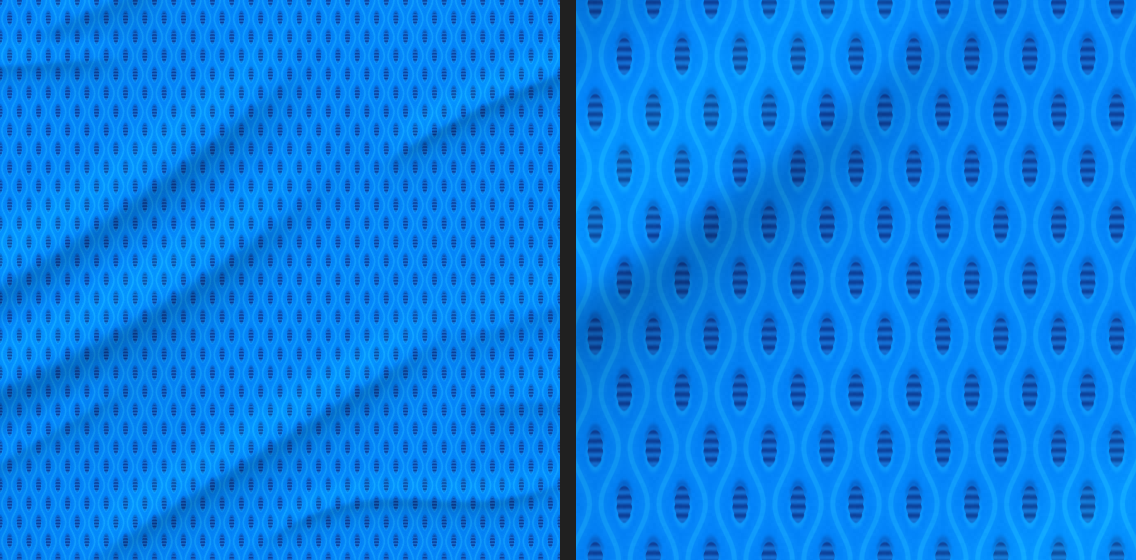
Left: the whole. Right: its middle third, enlarged.
Write a WebGL 1 fragment shader that draws this pattern.

```glsl
precision highp float;
// Draped blue mesh fabric: wavy raised ribs around staggered, ribbed oval holes.

uniform vec2 u_resolution;

const float TAU = 6.2831853;
const vec2 REPEATS = vec2(29.0, 15.0);
const vec2 HOLE_RADII = vec2(0.0047, 0.0110);
const float RIB_SWING = 0.30;
const float RIB_HALF_WIDTH = 0.0016;

const vec3 CLOTH = vec3(0.01, 0.51, 0.975);
const vec3 RIB = vec3(0.07, 0.62, 0.985);
const vec3 HOLE_DARK = vec3(0.05, 0.22, 0.56);
const vec3 HOLE_LIGHT = vec3(0.09, 0.46, 0.86);

float hash(vec2 p) {
  vec3 q = fract(vec3(p.xyx) * 0.1031);
  q += dot(q, q.yzx + 33.33);
  return fract((q.x + q.y) * q.z);
}

float valueNoise(vec2 p) {
  vec2 i = floor(p);
  vec2 f = fract(p);
  f = f * f * (3.0 - 2.0 * f);
  float low = mix(hash(i), hash(i + vec2(1.0, 0.0)), f.x);
  float high = mix(hash(i + vec2(0.0, 1.0)), hash(i + vec2(1.0, 1.0)), f.x);
  return mix(low, high, f.y);
}

// Distance to the nearest wavy rib; neighbouring ribs mirror each other.
float ribDistance(vec2 cell) {
  float column = cell.x * 2.0;
  float side = 1.0 - 2.0 * mod(floor(column), 2.0);
  float phase = TAU * cell.y;
  float offset = fract(column) - 0.5 - RIB_SWING * side * cos(phase);
  float slope = RIB_SWING * TAU * sin(phase) * REPEATS.y / (2.0 * REPEATS.x);
  return abs(offset) / (2.0 * REPEATS.x * sqrt(1.0 + slope * slope));
}

// Position relative to the nearest hole centre on the staggered lattice.
vec2 holeOffset(vec2 cell) {
  vec2 even = fract(cell + 0.5) - 0.5;
  vec2 odd = fract(cell) - 0.5;
  return (abs(even.y) < 0.25 ? even : odd) / REPEATS;
}

vec3 paintHole(vec3 base, vec2 p, float pixel) {
  float band = p.y / HOLE_RADII.y * 2.0;
  float scallop = 0.88 + 0.12 * abs(sin(band * TAU * 0.5));
  vec2 radii = HOLE_RADII * vec2(scallop, 1.0);
  float d = (length(p / radii) - 1.0) * HOLE_RADII.x;

  // Lit lower lip and shaded upper lip
  float lip = exp(-pow((d - 0.0006) / 0.0010, 2.0));
  float facing = clamp(p.y / HOLE_RADII.y, -1.0, 1.0);
  vec3 color = mix(base, RIB, lip * (0.35 - 0.35 * facing));
  color = mix(color, HOLE_DARK, lip * 0.35 * max(facing, 0.0));

  // Four stacked bands, each dark at its top
  float shadow = 0.5 + 0.5 * cos(TAU * (band - 0.75));
  vec3 inside = mix(HOLE_LIGHT, HOLE_DARK, 0.15 + 0.8 * shadow);
  float edge = max(pixel * 0.7, 0.0004);
  return mix(color, inside, 0.92 * (1.0 - smoothstep(-edge, edge, d)));
}

// Fold from a to b: bright above the crease, shaded below it.
float fold(vec2 p, vec2 a, vec2 b, float bow, float wave, float width, float depth) {
  float t = clamp((p.x - a.x) / (b.x - a.x), 0.0, 1.0);
  float crease = mix(a.y, b.y, t) + bow * 4.0 * t * (1.0 - t) + wave * sin(TAU * t);
  float slope = (b.y - a.y) / (b.x - a.x);
  float d = (crease - p.y) / (width * sqrt(1.0 + slope * slope));
  float shade = smoothstep(-0.6, 0.5, d) * exp(-max(d, 0.0) * 0.9);
  float light = exp(-pow((d + 1.5) / 1.1, 2.0));
  float ends = smoothstep(0.0, 0.22, t) * (1.0 - smoothstep(0.70, 1.0, t));
  return depth * ends * (0.4 * light - shade);
}

float drape(vec2 p) {
  float s = 0.0;
  s += fold(p, vec2(-0.20, 0.38), vec2(0.60, 0.93), -0.045, 0.0, 0.040, 0.27);
  s += fold(p, vec2(-0.20, 0.23), vec2(0.64, 0.72), -0.065, 0.0, 0.042, 0.29);
  s += fold(p, vec2(0.10, -0.04), vec2(0.88, 0.45), 0.0, 0.0, 0.030, 0.27);
  s += fold(p, vec2(0.42, 0.00), vec2(1.10, 0.18), 0.015, 0.034, 0.018, 0.24);
  s += fold(p, vec2(0.66, 0.69), vec2(1.12, 0.90), 0.025, 0.0, 0.022, 0.27);
  s += fold(p, vec2(-0.16, 0.87), vec2(0.26, 0.895), 0.0, 0.0, 0.018, 0.19);
  s += fold(p, vec2(-0.12, 0.10), vec2(0.26, 0.32), 0.0, 0.0, 0.020, 0.15);
  s += fold(p, vec2(0.78, 0.37), vec2(1.20, 0.53), 0.0, 0.0, 0.032, 0.14);
  s += fold(p, vec2(0.82, 0.27), vec2(1.15, 0.29), 0.0, 0.0, 0.030, 0.13);
  s += fold(p, vec2(0.05, 0.93), vec2(0.32, 1.04), 0.0, 0.0, 0.030, 0.17);
  return s + 0.04 * (valueNoise(p * 4.0) - 0.5);
}

void main() {
  vec2 uv = gl_FragCoord.xy / u_resolution.xy;
  float pixel = 1.0 / min(u_resolution.x, u_resolution.y);
  vec2 cell = uv * REPEATS;

  // Raised ribs with a faint halo
  float d = ribDistance(cell);
  float soft = max(pixel * 0.7, 0.0007);
  float rib = 1.0 - smoothstep(RIB_HALF_WIDTH - soft, RIB_HALF_WIDTH + soft, d);
  float halo = exp(-pow(d / 0.0035, 2.0));
  vec3 color = mix(CLOTH, RIB, max(0.85 * rib, 0.30 * halo));
  color = paintHole(color, holeOffset(cell), pixel);

  // Drapery shading and fine grain
  float shade = drape(uv);
  color *= 1.0 + min(shade, 0.0);
  color += max(shade, 0.0) * vec3(0.02, 0.50, 0.20);
  color += 0.012 * (hash(floor(uv * 512.0)) - 0.5);
  gl_FragColor = vec4(clamp(color, 0.0, 1.0), 1.0);
}
```
